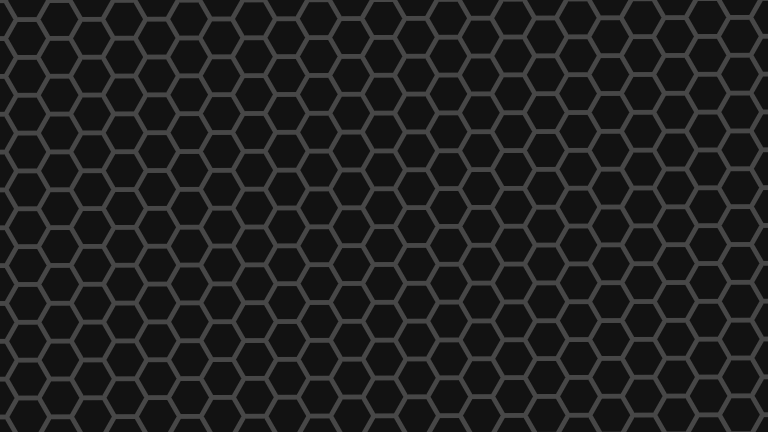
This pattern is drawn by a Shadertoy shader. Its source:

```glsl
// Lengths are fractions of the canvas height
const vec2  CELL_PERIOD = vec2(0.1500, 0.0876);  // two columns, one row
const vec2  GRID_OFFSET = vec2(0.0, 0.0192);     // cell centre from canvas centre
const float GRID_TILT   = 0.003;                 // radians
const float LINE_WIDTH  = 0.0112;
const vec3  CELL_COLOR  = vec3(0.07);
const vec3  LINE_COLOR  = vec3(0.28);

const float SQRT3 = 1.7320508;

mat2 rotation(float angle) {
    float c = cos(angle), s = sin(angle);
    return mat2(c, -s, s, c);
}

// Offset from the nearest centre of a rectangular lattice
vec2 repeatCentered(vec2 p, vec2 period) {
    return p - period * round(p / period);
}

// Offset from the nearest cell centre: two interleaved lattices
vec2 hexCell(vec2 p, vec2 period) {
    vec2 a = repeatCentered(p, period);
    vec2 b = repeatCentered(p - 0.5 * period, period);
    return dot(a, a) < dot(b, b) ? a : b;
}

// Distance from inside a flat-topped hexagon to its border
float hexBorderDistance(vec2 p, float apothem) {
    p = abs(p);
    return apothem - max(p.y, dot(p, vec2(0.5 * SQRT3, 0.5)));
}

void mainImage(out vec4 fragColor, in vec2 fragCoord) {
    float pixel = 1.0 / iResolution.y;
    vec2 p = (fragCoord - 0.5 * iResolution.xy) * pixel - GRID_OFFSET;
    p = rotation(GRID_TILT) * p;

    // Stretch the columns so that every cell is a regular hexagon
    vec2 period = CELL_PERIOD.y * vec2(SQRT3, 1.0);
    p.x *= period.x / CELL_PERIOD.x;

    // Antialiased honeycomb lines
    float border = hexBorderDistance(hexCell(p, period), 0.5 * period.y);
    float line = clamp((0.5 * LINE_WIDTH - border) / pixel + 0.5, 0.0, 1.0);

    fragColor = vec4(mix(CELL_COLOR, LINE_COLOR, line), 1.0);
}
```
